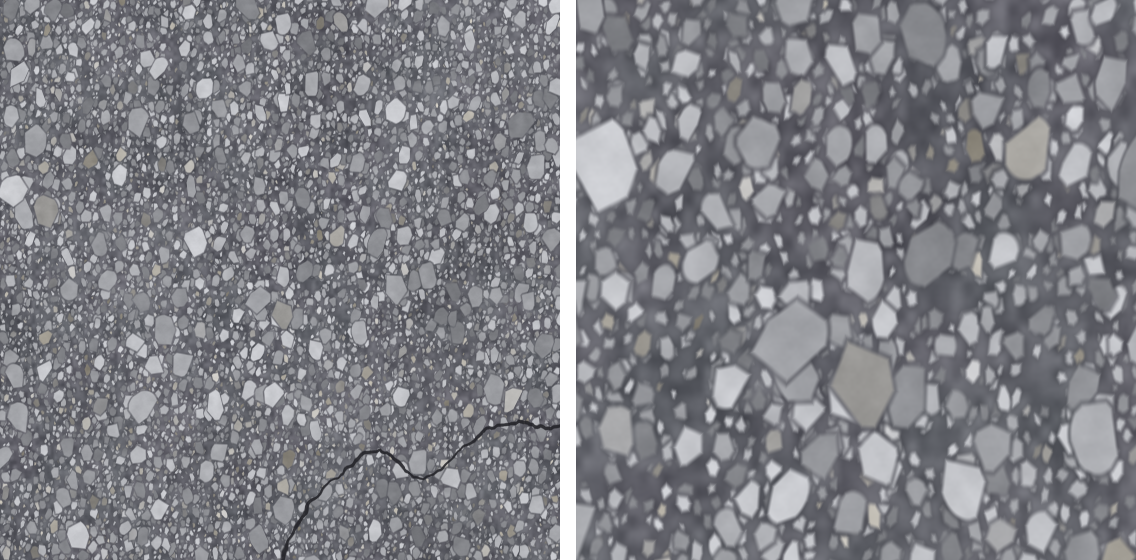
Left, the full canvas; right, a detail of the centre.
Reproduce this texture procedurally as a three.js fragment shader.

```glsl
varying vec2 vUv;

float hash(vec2 p) {
  return fract(sin(dot(p, vec2(127.1, 311.7))) * 43758.5453);
}

float noise(vec2 p) {
  vec2 i = floor(p), f = fract(p);
  f = f * f * (3.0 - 2.0 * f);
  return mix(mix(hash(i), hash(i + vec2(1.0, 0.0)), f.x),
             mix(hash(i + vec2(0.0, 1.0)), hash(i + 1.0), f.x), f.y);
}

float fbm(vec2 p) {
  float sum = 0.0, amp = 0.5;
  for (int i = 0; i < 4; i++) {
    sum += amp * noise(p);
    p = p * 2.03 + 17.3;
    amp *= 0.5;
  }
  return sum / 0.9375;
}

// Dark bitumen with fine mineral dust
vec3 binderColor(vec2 uv) {
  float grey = 0.385 + 0.12 * (fbm(uv * 7.0) - 0.5);
  grey += 0.13 * (noise(uv * vec2(150.0, 115.0)) - 0.5);
  grey += 0.10 * (fbm(uv * 55.0 + 9.0) - 0.5);
  float tint = noise(uv * 24.0 + 40.0) - 0.5;
  return grey + vec3(-0.003 + 0.015 * tint, 0.0, 0.03 + 0.01 * tint);
}

// Chipped convex stone: the intersection of six random half planes
float stoneDistance(vec2 p, float radius, vec2 id) {
  float d = -1.0;
  for (int i = 0; i < 6; i++) {
    float k = float(i);
    float angle = (k + 0.75 * hash(id + k * 3.7)) * 1.0472;
    float reach = radius * (0.68 + 0.45 * hash(id + k * 5.3 + 21.0));
    d = max(d, dot(p, vec2(cos(angle), sin(angle))) - reach);
  }
  return max(d, length(p) - radius * 1.1);
}

vec3 stoneColor(vec2 uv, vec2 id) {
  float grey = mix(0.47, 0.80, hash(id + 61.0));
  grey += 0.10 * (fbm(uv * 70.0 + id) - 0.5);
  float warm = smoothstep(0.82, 1.0, hash(id + 73.0));
  return grey + mix(vec3(-0.006, 0.0, 0.018), vec3(0.02, 0.0, -0.045), warm);
}

// One size class of stones, each set in a thin rim of binder
vec3 addStones(vec3 color, vec3 binder, vec2 uv, float cells, float chance, float seed) {
  vec2 cell = floor(uv * cells);
  for (int y = -1; y <= 1; y++) {
    for (int x = -1; x <= 1; x++) {
      vec2 corner = cell + vec2(float(x), float(y));
      vec2 id = corner + seed;
      float density = chance + 0.35 * (noise(corner / cells * 9.0 + seed) - 0.5);
      if (hash(id) > density) continue;
      vec2 center = corner + 0.15 + 0.7 * vec2(hash(id + 11.0), hash(id + 29.0));
      float tilt = 0.9 * (hash(id + 37.0) - 0.4);
      float c = cos(tilt), s = sin(tilt);
      vec2 p = mat2(c, s, -s, c) * (uv * cells - center);
      p *= vec2(mix(1.0, 1.6, hash(id + 43.0)), 0.82);
      float d = stoneDistance(p, mix(0.24, 0.47, hash(id + 53.0)), id) / cells;
      color = mix(color, binder * 0.95, 0.75 * (1.0 - smoothstep(0.0, 0.0035, d)));
      color = mix(color, stoneColor(uv, id), 1.0 - smoothstep(-0.0022, 0.0012, d));
    }
  }
  return color;
}

float crackHeight(float x) {
  float rise = 0.25 * (1.0 - exp(-9.0 * (x - 0.5)));
  float dip = 0.085 * exp(-pow((x - 0.765) / 0.065, 2.0));
  return rise - dip + 0.035 * (fbm(vec2(x * 26.0, 3.0)) - 0.5);
}

float crackMask(vec2 uv) {
  float x = uv.x + 0.008 * (noise(uv * 60.0) - 0.5);
  float slope = (crackHeight(x + 0.002) - crackHeight(x - 0.002)) / 0.004;
  float d = abs(uv.y - crackHeight(x)) / sqrt(1.0 + slope * slope);
  float width = 0.0012 + 0.0025 * noise(uv * 22.0 + 5.0);
  return (1.0 - smoothstep(width - 0.001, width + 0.002, d)) * step(0.48, uv.x);
}

void main() {
  vec3 binder = binderColor(vUv);
  vec3 color = binder;

  // Small chips first, larger stones over them
  float cells = 100.0;
  for (int i = 0; i < 5; i++) {
    float layer = float(i);
    color = addStones(color, binder, vUv, cells, 0.74 - 0.145 * layer, 130.0 * layer + 7.0);
    cells *= 0.66;
  }

  // Worn patches and the open crack
  color *= 0.94 + 0.12 * fbm(vUv * 5.0 + 31.0);
  color = mix(color, vec3(0.13, 0.13, 0.15), 0.88 * crackMask(vUv));
  gl_FragColor = vec4(color, 1.0);
}
```
